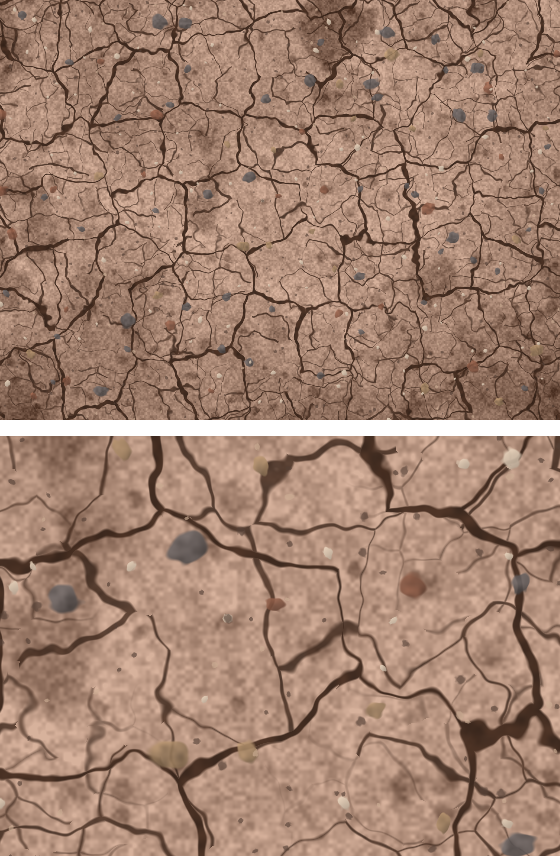
Top, the full canvas; bottom, a detail of the centre.
This texture is drawn by a Shadertoy shader. Its source:

```glsl
// Dry brown mud split by branching cracks, strewn with small pebbles and grit.

float hash(vec2 p) {
    vec3 q = fract(p.xyx * 0.1031);
    q += dot(q, q.yzx + 33.33);
    return fract((q.x + q.y) * q.z);
}

vec2 hash2(vec2 p) {
    return vec2(hash(p), hash(p + 57.3));
}

float noise(vec2 p) {
    vec2 i = floor(p), f = fract(p);
    f = f * f * (3.0 - 2.0 * f);
    return mix(mix(hash(i), hash(i + vec2(1, 0)), f.x),
               mix(hash(i + vec2(0, 1)), hash(i + vec2(1, 1)), f.x), f.y);
}

float fbm(vec2 p) {
    float sum = 0.0, gain = 0.53;
    for (int i = 0; i < 4; i++) {
        sum += gain * noise(p);
        p = mat2(1.6, 1.2, -1.2, 1.6) * p + 7.1;
        gain *= 0.5;
    }
    return sum;
}

vec2 wobble(vec2 p) {
    return vec2(noise(p), noise(p + 31.7)) - 0.5;
}

// Voronoi borders; each border has its own width, and some are left out.
float cracks(vec2 p, float scale, float halfWidth, float keep) {
    vec2 q = p * scale, home = floor(q), nearId = home, nearVec = vec2(0);
    float best = 9.0;
    for (int y = -1; y <= 1; y++)
    for (int x = -1; x <= 1; x++) {
        vec2 id = home + vec2(x, y);
        vec2 r = id + 0.1 + 0.8 * hash2(id + scale) - q;
        if (dot(r, r) < best) { best = dot(r, r); nearVec = r; nearId = id; }
    }
    float soft = max(0.0013, 0.6 / iResolution.y), cover = 0.0;
    float swell = 0.6 + 0.8 * noise(p * 23.0);
    for (int y = -2; y <= 2; y++)
    for (int x = -2; x <= 2; x++) {
        vec2 id = nearId + vec2(x, y);
        float h = hash(id + nearId + scale * 3.0);
        if (id == nearId || h > keep) continue;
        vec2 r = id + 0.1 + 0.8 * hash2(id + scale) - q;
        float d = dot(0.5 * (nearVec + r), normalize(r - nearVec)) / scale;
        float w = halfWidth * swell * mix(1.25, 0.35, h / keep);
        cover = max(cover, 1.0 - smoothstep(w - soft, w + soft, d));
    }
    return cover;
}

// Scattered lumps: x = coverage, y = random id, z = shading across the lump.
vec3 scatter(vec2 p, float scale, float density, float size, float soft) {
    vec2 q = p * scale, home = floor(q);
    vec3 found = vec3(0);
    for (int y = -1; y <= 1; y++)
    for (int x = -1; x <= 1; x++) {
        vec2 id = home + vec2(x, y);
        if (hash(id + scale * 1.7) > density) continue;
        float h = hash(id + 91.0), angle = 6.283 * hash(id + 12.0);
        vec2 d = (q - id - hash2(id + scale)) / scale;
        d = mat2(cos(angle), sin(angle), -sin(angle), cos(angle)) * d;
        d.y *= 1.0 + 0.6 * hash(id + 44.0);
        float radius = size * mix(0.4, 1.0, pow(hash(id + 5.0), 2.0));
        float edge = length(d) / radius + 0.5 * (noise(d / radius * 1.6 + id) - 0.5);
        float blur = max(soft, 0.7 / (iResolution.y * radius));
        float cover = 1.0 - smoothstep(1.0 - blur, 1.0 + blur, edge);
        vec2 local = (q - id - hash2(id + scale)) / (scale * radius);
        if (cover > found.x) found = vec3(cover, h, dot(local, vec2(-0.4, 0.6)));
    }
    return found;
}

void mainImage(out vec4 fragColor, in vec2 fragCoord) {
    vec2 p = fragCoord / iResolution.y;
    vec2 centre = p - vec2(0.64, 0.58);

    // Soil tone: broad patches, darker rim and foot, fine grain
    float tone = 0.84 + 0.9 * (fbm(p * 4.0) - 0.5) + 0.5 * (fbm(p * 19.0) - 0.5);
    tone -= 0.32 * smoothstep(0.35, 0.0, p.y) + 0.4 * dot(centre, centre);
    tone += 0.55 * (noise(p * 290.0) - 0.5) + 0.5 * (noise(p * 140.0 + 9.0) - 0.5);

    // Damp stains and soft smudges
    vec2 bent = p + 0.05 * wobble(p * 17.0);
    float damp = smoothstep(0.11, 0.06, length((bent - vec2(0.79, 0.94)) * vec2(1.0, 1.1)));
    damp = max(damp, 0.5 * smoothstep(0.065, 0.035, length(bent - vec2(1.03, 0.34))));
    damp = max(damp, 0.6 * smoothstep(0.66, 0.78, fbm(p * 6.0 + 40.0)));
    tone -= 0.9 * damp + 0.55 * scatter(p, 19.0, 0.5, 0.017, 0.5).x;
    vec3 color = mix(vec3(0.48, 0.36, 0.295), vec3(0.75, 0.61, 0.53), clamp(tone, -0.7, 1.35));

    // Crack network: wide plates, smaller splits, hairlines
    vec2 w = p + 0.036 * wobble(p * 11.0) + 0.016 * wobble(p * 37.0) + 0.006 * wobble(p * 95.0);
    float fine = smoothstep(0.35, 0.6, noise(p * 5.0 + 3.0) + 0.4 * dot(centre, centre));
    float crack = cracks(w, 7.0, 0.0036, 0.88);
    crack = max(crack, 0.85 * cracks(w + 0.01 * wobble(p * 25.0), 12.0, 0.0021, 0.62));
    crack = max(crack, 0.65 * fine * cracks(w + 0.4, 23.0, 0.0013, 0.55));
    color = mix(color, vec3(0.23, 0.145, 0.10) * (0.8 + 0.4 * noise(p * 120.0)), 0.92 * crack);

    // Pebbles: mostly slate, some rust and ochre
    vec3 stone = scatter(p, 13.0, 0.34, 0.019, 0.14);
    vec3 stoneColor = stone.y < 0.62 ? vec3(0.38, 0.36, 0.36)
                    : stone.y < 0.82 ? vec3(0.54, 0.35, 0.27) : vec3(0.64, 0.52, 0.39);
    stoneColor *= 0.95 + 0.28 * stone.z + 0.3 * (noise(p * 160.0) - 0.5);
    color = mix(color, stoneColor, 0.85 * stone.x);

    // Pale chips and tiny dark grit
    vec3 chip = scatter(p + 3.0, 20.0, 0.2, 0.0075, 0.2);
    color = mix(color, vec3(0.91, 0.83, 0.74) * (0.9 + 0.15 * chip.z), 0.9 * chip.x);
    vec3 grit = scatter(p + 8.0, 42.0, 0.3, 0.0045, 0.3);
    color = mix(color, mix(vec3(0.33, 0.25, 0.21), vec3(0.8, 0.68, 0.58), step(0.75, grit.y)), 0.65 * grit.x);

    fragColor = vec4(clamp(color, 0.0, 1.0), 1.0);
}
```
